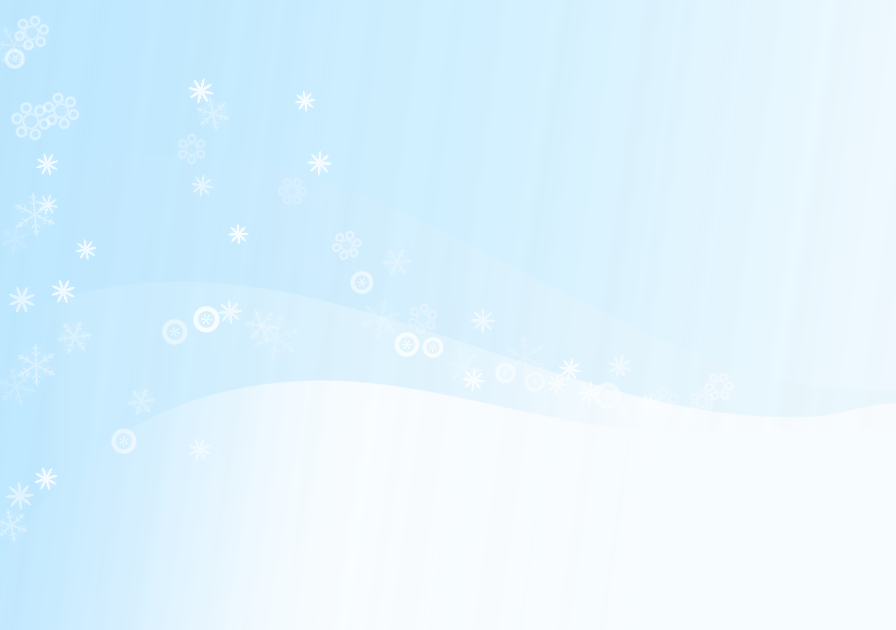
Give the GLSL for this background, as a WebGL 2 fragment shader.

```glsl
#version 300 es
precision highp float;
// Pale blue winter backdrop: three soft snow hills with drifting snowflakes.
uniform vec2 u_resolution;
out vec4 fragColor;

vec4 hash4(float n) {
  return fract(sin(n * vec4(12.99, 78.23, 39.35, 93.71) + 1.7) * 4375.85);
}

// Hill outlines: height of each crest at x
float backHill(float x) {
  float left = max(0.2 - x, 0.0);
  return 0.755 - 0.375 * smoothstep(0.2, 0.97, x) - 0.3 * left * left;
}

float middleHill(float x) {
  float left = max(0.2 - x, 0.0);
  return 0.553 - 0.215 * smoothstep(0.2, 0.88, x)
       + 0.022 * smoothstep(0.9, 1.0, x) - 1.5 * left * left;
}

float frontHill(float x) {
  float left = max(0.36 - x, 0.0);
  float square = left * left;
  return 0.396 - 1.4 * square - 6.0 * square * square
       - 0.08 * smoothstep(0.36, 0.75, x);
}

// Coverage of one flake of unit radius; soft is the pixel size in flake units
float flake(vec2 p, float kind, float soft) {
  float r = length(p);
  float a = atan(p.y, p.x);
  float sector = 1.0472;
  float folded = mod(a + 0.5 * sector, sector) - 0.5 * sector;
  vec2 f = r * vec2(cos(folded), abs(sin(folded)));
  float inside = 1.0 - smoothstep(1.0 - soft, 1.0 + soft, r);
  if (kind < 0.3) {
    // Spiky burst
    float edge = mix(0.32, 1.0, pow(abs(cos(a * 4.0)), 3.0));
    return 1.0 - smoothstep(-soft, soft, r - edge);
  }
  if (kind < 0.5) {
    // Ring with a small star inside
    float band = abs(r - 0.75) - 0.17;
    float star = r - 0.2 - 0.2 * cos(6.0 * a);
    return 1.0 - smoothstep(-soft, soft, min(band, star));
  }
  if (kind < 0.75) {
    // Rosette of six open petals
    float petals = abs(length(f - vec2(0.68, 0.0)) - 0.22) - 0.07;
    float core = abs(r - 0.36) - 0.05;
    return 1.0 - smoothstep(-soft, soft, min(petals, core));
  }
  // Branched crystal
  float arm = f.y - 0.04;
  float twig = abs(fract((f.x - f.y) * 3.5) - 0.5) / 5.0 - 0.03;
  twig = max(twig, f.y - 0.32 * min(f.x, 1.25 - f.x));
  return inside * (1.0 - smoothstep(-soft, soft, min(arm, twig)));
}

void main() {
  vec2 uv = gl_FragCoord.xy / u_resolution;
  float aspect = u_resolution.x / u_resolution.y;
  float pixel = 1.0 / u_resolution.y;
  float x = uv.x;

  // Sky, brightening to the right along slightly leaning lines
  float lean = x - 0.1 * (uv.y - 0.5);
  vec3 color = mix(vec3(0.745, 0.905, 0.996), vec3(0.82, 0.94, 0.998),
                   smoothstep(-0.05, 0.55, lean));
  color = mix(color, vec3(0.935, 0.975, 0.996), smoothstep(0.42, 1.05, lean));

  // Back hill
  vec3 backColor = mix(vec3(0.76, 0.91, 0.996), vec3(0.915, 0.968, 0.992),
                       smoothstep(0.0, 0.95, x));
  float cover = smoothstep(-pixel, pixel, backHill(x) - uv.y);
  color = mix(color, backColor, cover * smoothstep(0.04, 0.16, x));

  // Middle hill
  vec3 middleColor = mix(vec3(0.785, 0.922, 0.996), vec3(0.88, 0.955, 0.992),
                         smoothstep(0.05, 0.5, x));
  middleColor = mix(middleColor, vec3(0.968, 0.985, 0.997), smoothstep(0.45, 0.76, x));
  cover = smoothstep(-pixel, pixel, middleHill(x) - uv.y);
  color = mix(color, middleColor, cover * smoothstep(0.03, 0.09, x));

  // Front hill
  vec3 frontColor = mix(vec3(0.76, 0.912, 0.998), vec3(0.97, 0.987, 0.998),
                        smoothstep(-0.02, 0.4, x - 0.12 * (uv.y - 0.2)));
  cover = smoothstep(-pixel, pixel, frontHill(x) - uv.y);
  color = mix(color, frontColor, cover);

  // Faint leaning streaks
  float streak = sin(lean * 61.0) + sin(lean * 143.0 + 2.0) + 0.6 * sin(lean * 267.0);
  color += 0.002 * streak * (1.0 - smoothstep(0.3, 0.9, x) * cover);

  // Snowflakes: a column at the left, then a band along the middle hill
  for (int i = 0; i < 58; i++) {
    float n = float(i);
    vec4 h = hash4(n + 3.0);
    vec4 g = hash4(n + 91.0);
    vec2 center = vec2(0.005 + 0.23 * h.x * sqrt(h.x), 0.98 - 0.82 * (n + h.y) / 24.0);
    if (i >= 24) {
      float t = (n - 24.0 + h.x) / 34.0;
      center.x = 0.19 + 0.62 * t;
      float lift = 0.4 * pow(g.w, 4.0) * (1.0 - smoothstep(0.3, 0.5, center.x));
      center.y = middleHill(center.x) + mix(0.27, 0.1, t) * (h.y - 0.5) + lift;
    }
    float radius = mix(0.016, 0.024, h.z) + 0.016 * step(0.5, g.x) * g.y;
    vec2 d = (uv - center) * vec2(aspect, 1.0) / radius;
    if (dot(d, d) > 1.7) continue;
    float turn = 6.2832 * g.z;
    d = mat2(cos(turn), sin(turn), -sin(turn), cos(turn)) * d;
    float opacity = g.x < 0.5 ? mix(0.5, 0.95, h.w) : mix(0.25, 0.6, h.w);
    float haze = 0.16 * (1.0 - smoothstep(0.5, 1.1, length(d)));
    color = mix(color, vec3(0.985, 0.995, 1.0),
                opacity * max(flake(d, g.x, pixel / radius), haze));
  }
  fragColor = vec4(clamp(color, 0.0, 1.0), 1.0);
}
```
